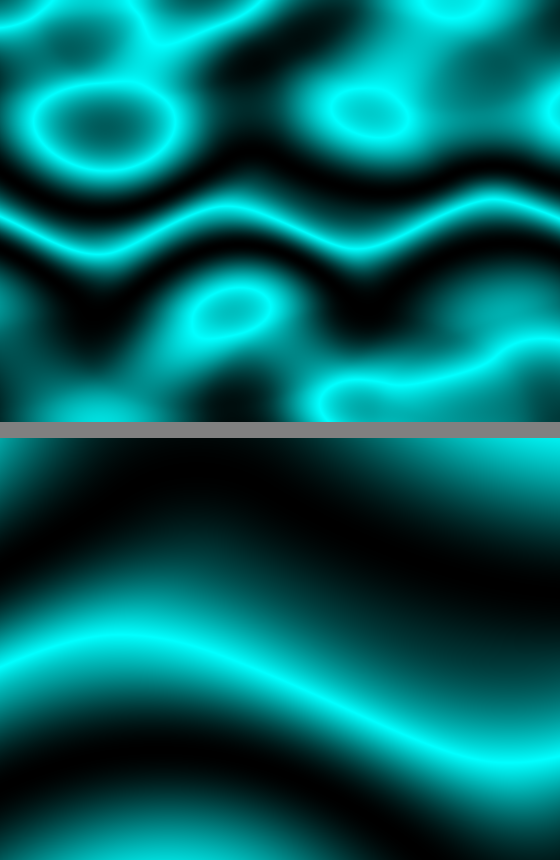
Top: the whole. Bottom: its middle third, enlarged.
This background is drawn by a WebGL 2 fragment shader. Its source:

```glsl
#version 300 es
precision highp float;

#define GLOW_COLOR vec3(0.0, 1.0, 1.0)
#define RIDGE_Y 0.46
#define RIDGE_SWING 0.056
#define RIDGE_PERIOD 0.64
#define RIDGE_STEEPNESS 10.0
#define BAND_PHASE 1.38
#define COLUMN_STEP 0.62
#define BLOB_RADIUS vec2(0.40, 0.25)
#define BLOB_PHASE vec2(1.45, 2.75)
#define BLOB_JITTER vec2(0.08, 0.035)
#define WARP 0.02

const float TAU = 6.28318;

uniform vec2 u_resolution;
out vec4 fragColor;

vec4 hash42(vec2 id) {
    vec4 h = fract(id.xyxy * vec4(0.1031, 0.1030, 0.0973, 0.1099));
    h += dot(h, h.wzxy + 33.33);
    return fract((h.xxyz + h.yzzw) * h.zywx);
}

// Signed phase across the wavy central ridge, levelling off on both sides
float ridgePhase(vec2 p) {
    float wave = cos(TAU * (p.x - 0.53) / RIDGE_PERIOD);
    float drift = 0.012 * sin(3.0 * p.x - 2.0);
    float offset = p.y - RIDGE_Y - RIDGE_SWING * wave - drift;
    return BAND_PHASE * tanh(RIDGE_STEEPNESS * offset);
}

// Soft blobs in one row, with hashed position, size and strength
float rowPhase(vec2 p, float rowY, float shift, float rowId) {
    float nearest = round((p.x - shift) / COLUMN_STEP);
    float sum = 0.0;
    for (int i = -1; i <= 1; i++) {
        float column = nearest + float(i);
        vec4 rnd = hash42(vec2(column + 17.0, rowId + 5.0));
        vec2 center = vec2(shift + column * COLUMN_STEP, rowY);
        center += BLOB_JITTER * (2.0 * rnd.xy - 1.0);
        vec2 q = (p - center) / (BLOB_RADIUS * mix(0.9, 1.12, rnd.z));
        float falloff = max(0.0, 1.0 - dot(q, q));
        sum += mix(BLOB_PHASE.x, BLOB_PHASE.y, rnd.w) * falloff * falloff;
    }
    return sum;
}

// Staggered rows: blobs raise the phase above the ridge and lower it below
float blobPhase(vec2 p) {
    vec2 warped = p + WARP * sin(vec2(9.0 * p.y + 1.0, 7.0 * p.x));
    float sum = 0.0;
    for (int k = 0; k < 2; k++) {
        float row = float(k);
        float distanceFromMiddle = 0.2125 + 0.2875 * row;
        for (int s = 0; s < 2; s++) {
            float side = 1.0 - 2.0 * float(s);
            float shift = 0.2 + 0.5 * COLUMN_STEP * mod(float(k + s), 2.0);
            float rowY = 0.4975 + side * distanceFromMiddle;
            sum += side * rowPhase(warped, rowY, shift, side * (row + 1.0));
        }
    }
    return sum;
}

void main() {
    vec2 p = gl_FragCoord.xy / u_resolution.y;
    float phase = ridgePhase(p) + blobPhase(p);

    // Sharp crests at multiples of pi, broad dark valleys between them
    float wave = sin(phase);
    float edge = 0.25 * fwidth(phase);
    float glow = 1.0 - sqrt(wave * wave + edge * edge);
    fragColor = vec4(GLOW_COLOR * clamp(glow, 0.0, 1.0), 1.0);
}
```
